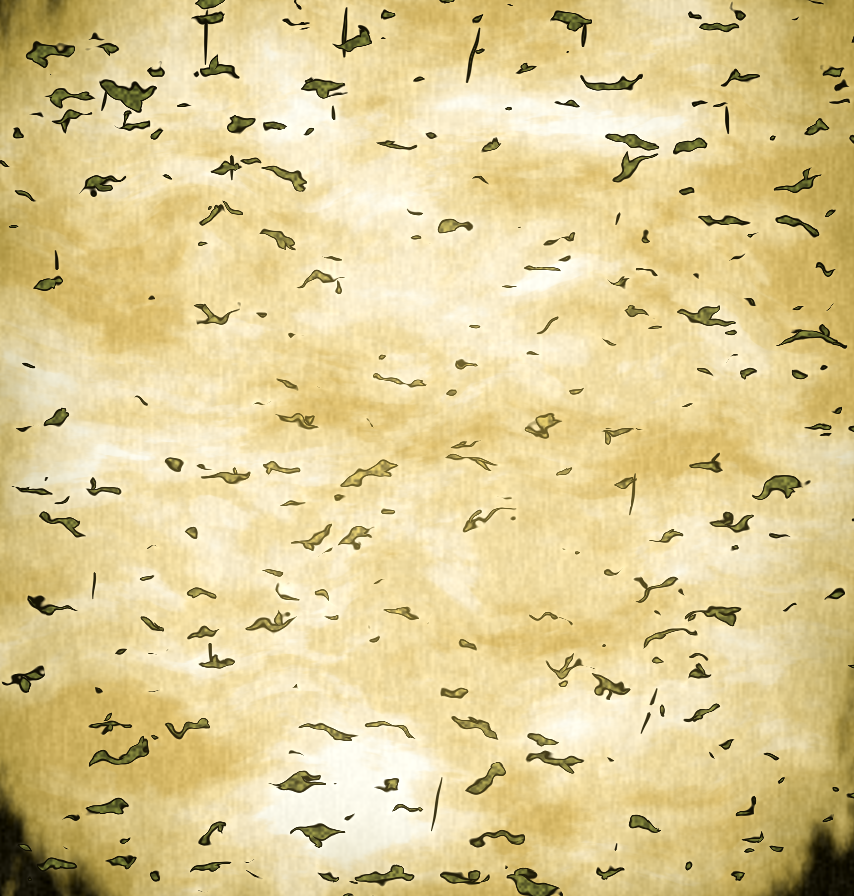
This texture is drawn by a Shadertoy shader. Its source:

```glsl
// Aged cream parchment with cloudy streaks, outlined moss flecks and thin upright strokes.

// Paper and ink colours
const vec3 TAN    = vec3(0.87, 0.75, 0.43);
const vec3 CREAM  = vec3(0.95, 0.87, 0.64);
const vec3 PALE   = vec3(0.985, 0.935, 0.80);
const vec3 GLARE  = vec3(1.00, 0.995, 0.95);
const vec3 OLIVE  = vec3(0.60, 0.52, 0.20);
const vec3 KHAKI  = vec3(0.74, 0.66, 0.34);
const vec3 MOSS   = vec3(0.42, 0.44, 0.19);
const vec3 BROWN  = vec3(0.34, 0.29, 0.08);
const vec3 INK    = vec3(0.07, 0.06, 0.01);

// Layout
const float GLOW_PERIOD = 0.675;
const float CLOUD_CONTRAST = 1.75;
const float WEAVE = 0.06;
const float OUTLINE = 0.0023;

// One family of marks: cell size, share of filled cells, half length,
// half thickness, direction, spread of direction, size of side branch
struct Kind { vec2 cell; float share, len, thick, angle, spread, branch; };
const Kind BLOTCH = Kind(vec2(0.095, 0.055), 0.62, 0.031, 0.0066, 0.04, 0.32, 0.65);
const Kind SPECK  = Kind(vec2(0.05, 0.036), 0.30, 0.009, 0.0034, 0.00, 0.40, 0.0);
const Kind STROKE = Kind(vec2(0.15, 0.130), 0.46, 0.034, 0.0024, 1.45, 0.28, 0.0);

float hash(vec2 p) {
    vec3 q = fract(p.xyx * 0.1031);
    q += dot(q, q.yzx + 33.33);
    return fract((q.x + q.y) * q.z);
}

float noise(vec2 p) {
    vec2 i = floor(p), f = fract(p);
    f = f * f * (3.0 - 2.0 * f);
    return mix(mix(hash(i), hash(i + vec2(1, 0)), f.x),
               mix(hash(i + vec2(0, 1)), hash(i + vec2(1, 1)), f.x), f.y);
}

float fbm(vec2 p) {
    float sum = 0.0, amp = 0.5;
    for (int i = 0; i < 5; i++) {
        sum += amp * noise(p);
        p = p * 2.03 + 17.3;
        amp *= 0.53;
    }
    return sum / 1.02;
}

// Distance to a segment that is thick in its middle and thin at its ends
float taper(vec2 p, vec2 a, vec2 b, float radius) {
    vec2 ab = b - a;
    float h = clamp(dot(p - a, ab) / dot(ab, ab), 0.0, 1.0);
    float t = 2.0 * h - 1.0;
    return length(p - a - h * ab) - radius * (1.0 - 0.6 * t * t);
}

// 0 in the quiet middle, 1 near the border
float rim(vec2 p, float aspect) {
    return smoothstep(0.12, 0.5, length((p - vec2(0.5 * aspect, 0.46)) * vec2(1.0, 0.9)));
}

// Distance to the nearest mark of a family
float marks(vec2 p, Kind k, float seed, float aspect) {
    vec2 base = floor(p / k.cell);
    float d = 1.0;
    for (int y = -1; y <= 1; y++)
    for (int x = -1; x <= 1; x++) {
        vec2 id = base + vec2(x, y), key = id + seed;
        vec2 centre = (id + 0.15 + 0.7 * vec2(hash(key), hash(key + 41.7))) * k.cell;
        float border = rim(centre, aspect);
        float clump = 0.5 + noise(key * 0.45);
        if (hash(key + 83.1) > k.share * clump * mix(0.75, 1.2, border)) continue;
        float angle = k.angle + k.spread * (2.0 * hash(key + 12.9) - 1.0);
        float size = mix(0.3, 1.0, hash(key + 57.3));
        float radius = k.thick * mix(0.6, 1.0, hash(key + 29.5)) * mix(0.85, 1.1, border);
        vec2 arm = k.len * size * vec2(cos(angle), sin(angle));
        vec2 q = p - centre;
        d = min(d, taper(q, -arm, arm, radius));
        if (k.branch > 0.0) {
            float turn = angle + 2.6 * (hash(key + 71.2) - 0.5);
            vec2 twig = k.len * size * k.branch * vec2(cos(turn), sin(turn));
            vec2 root = arm * mix(-0.7, 0.7, hash(key + 95.3));
            d = min(d, taper(q, root, root + twig, radius));
        }
    }
    return d;
}

void mainImage(out vec4 fragColor, in vec2 fragCoord) {
    vec2 uv = fragCoord / iResolution.xy;
    vec2 p = fragCoord / iResolution.y;
    float aspect = iResolution.x / iResolution.y;

    // Cloudy paper with flat wisps and repeated glows
    vec2 drift = vec2(noise(p * 9.0), noise(p * 9.0 + 31.0)) * 0.05;
    float cloud = fbm((p + drift) * vec2(5.0, 10.0) + 3.0);
    float wisp = smoothstep(0.52, 0.64, fbm((p + drift) * vec2(11.0, 27.0) + 60.0));
    float flake = fbm((p + drift) * vec2(26.0, 58.0) + 90.0) - 0.5;
    float glow = 0.0;
    for (int i = 0; i < 2; i++) {
        vec2 g = p - mix(vec2(0.44, 0.77), vec2(0.72, 0.87), float(i)) * vec2(aspect, 1.0);
        g.y = mod(g.y + 0.5 * GLOW_PERIOD, GLOW_PERIOD) - 0.5 * GLOW_PERIOD;
        glow += exp(-dot(g * g, vec2(75.0, 300.0)));
    }
    float tone = 0.44 + CLOUD_CONTRAST * (cloud - 0.5) + 0.17 * wisp + 0.4 * flake + 0.55 * glow;

    // Burnt border, heaviest in the lower corners
    vec2 e = abs(2.0 * uv - 1.0);
    float shade = 0.40 * pow(e.x, 6.0) + 0.22 * pow(e.y, 9.0) + 0.75 * pow(e.x * e.y, 3.5);
    shade *= mix(1.25, 0.65, uv.y) * (0.2 + 1.6 * fbm(p * vec2(18.0, 11.0) + 9.0));
    tone = clamp(tone - 0.6 * shade, 0.0, 1.2);
    vec3 col = mix(TAN, CREAM, smoothstep(0.05, 0.5, tone));
    col = mix(col, PALE, smoothstep(0.48, 0.78, tone));
    col = mix(col, GLARE, smoothstep(0.78, 1.05, tone));
    col = mix(col, OLIVE, clamp(1.1 * shade, 0.0, 1.0));
    col = mix(col, INK, smoothstep(0.6, 1.15, shade));
    float grain = noise(p * vec2(300.0, 60.0)) + noise(p * 260.0) - 1.0;
    col += WEAVE * grain * (1.0 - 0.6 * smoothstep(0.6, 1.0, tone));

    // Ragged marks
    vec2 rough = vec2(noise(p * 45.0), noise(p * 45.0 + 19.0)) - 0.5;
    vec2 fine = vec2(noise(p * 105.0), noise(p * 105.0 + 7.0)) - 0.5;
    vec2 ragged = p + 0.018 * rough + 0.008 * fine;
    float d = min(marks(ragged, BLOTCH, 5.0, aspect), marks(ragged, SPECK, 140.0, aspect));
    d += 0.006 * (noise(p * vec2(75.0, 110.0) + 50.0) - 0.45);
    float gap = 0.005 * smoothstep(0.55, 0.66, noise(p * vec2(12.0, 48.0)));
    d = min(d, marks(p + 0.004 * rough, STROKE, 260.0, aspect) + gap);

    // Dark outline around a speckled fill, stronger toward the border
    float border = rim(p, aspect);
    float soft = max(0.0008, 0.5 / iResolution.y);
    float body = smoothstep(soft, -soft, d);
    float core = smoothstep(soft, -soft, d + OUTLINE);
    vec3 fill = mix(KHAKI, MOSS, border) * (0.6 + 0.8 * noise(p * 300.0));
    vec3 ink = mix(mix(BROWN, INK, border), fill, 0.9 * core);
    col += 0.06 * exp(-max(d, 0.0) / 0.003);
    col = mix(col, ink, body * mix(0.88, 1.0, border));

    fragColor = vec4(clamp(col, 0.0, 1.0), 1.0);
}
```
